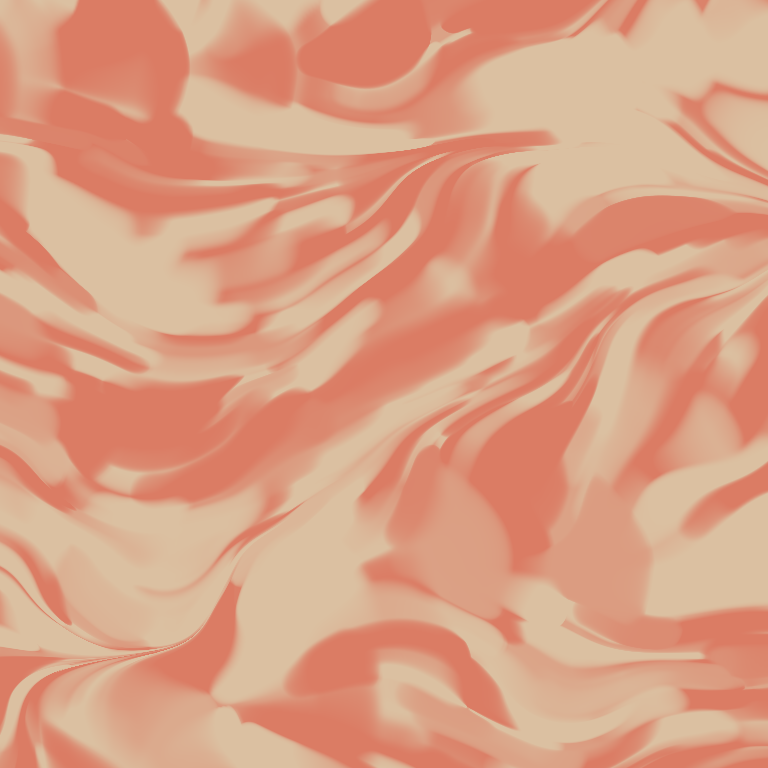
Give the GLSL for this pattern, as a Shadertoy shader.

```glsl
#define STEPS 42
#define STEP_LENGTH 0.006
#define LAYERS 3
#define CELL_SIZE 0.078
#define FLOW_SCALE vec2(3.6, 6.2)
#define FLOW_TURN 3.3
#define FLOW_TILT 0.3
#define LAYERING 8.0
#define CONTRAST 1.15

const vec3 CORAL = vec3(0.86, 0.485, 0.392);
const vec3 CREAM = vec3(0.86, 0.752, 0.630);

float hash(vec2 p) {
    return fract(sin(dot(p, vec2(127.1, 311.7))) * 43758.5);
}

float valueNoise(vec2 p) {
    vec2 cell = floor(p), f = fract(p);
    f = f * f * f * (f * (f * 6.0 - 15.0) + 10.0);
    return mix(mix(hash(cell), hash(cell + vec2(1, 0)), f.x),
               mix(hash(cell + vec2(0, 1)), hash(cell + vec2(1, 1)), f.x), f.y);
}

// Unit direction of the brush at a point
vec2 flow(vec2 p) {
    float n = 0.72 * valueNoise(p * FLOW_SCALE + 3.7)
            + 0.28 * valueNoise(p * FLOW_SCALE * 2.3 + 19.4);
    float angle = FLOW_TILT + FLOW_TURN * (n - 0.5);
    return vec2(cos(angle), sin(angle));
}

// Adds one layer of brush dabs: x is weighted tone, y is weight
vec2 dab(vec2 p, float travel, float layer) {
    float turn = 0.5 + layer * 0.9;
    mat2 rotation = mat2(cos(turn), sin(turn), -sin(turn), cos(turn));
    vec2 grid = rotation * p / CELL_SIZE + layer * 7.37;
    vec2 id = floor(grid) + layer * 41.0;

    // Each cell holds one disc that fits inside it
    float radius = mix(0.24, 0.40, hash(id + 5.3));
    vec2 jitter = vec2(hash(id + 11.1), hash(id + 23.9)) - 0.5;
    vec2 center = 0.5 + jitter * (1.0 - 2.0 * radius);
    float disc = 1.0 - smoothstep(0.55 * radius, radius, length(fract(grid) - center));

    // The stroke grows stronger towards its round head
    float reach = mix(0.09, 0.25, hash(id + 31.7));
    float along = travel / reach;
    float strength = (0.03 + along * along) * (1.0 - smoothstep(0.88, 1.0, along));

    float weight = disc * strength * exp(LAYERING * hash(id + 47.2));
    float tone = smoothstep(0.32, 0.66, hash(id + 61.8));
    return vec2(tone, 1.0) * weight;
}

void mainImage(out vec4 fragColor, in vec2 fragCoord) {
    vec2 p = fragCoord / iResolution.y;
    vec2 paint = vec2(0.55, 1.0);

    // Walk upstream and gather every stroke that flows through here
    for (int i = 0; i < STEPS; i++) {
        float travel = float(i) * STEP_LENGTH;
        for (int layer = 0; layer < LAYERS; layer++) {
            paint += dab(p, travel, float(layer));
        }
        p -= flow(p) * STEP_LENGTH;
    }

    float tone = clamp(0.5 + CONTRAST * (paint.x / paint.y - 0.5), 0.0, 1.0);
    fragColor = vec4(mix(CORAL, CREAM, tone), 1.0);
}
```
